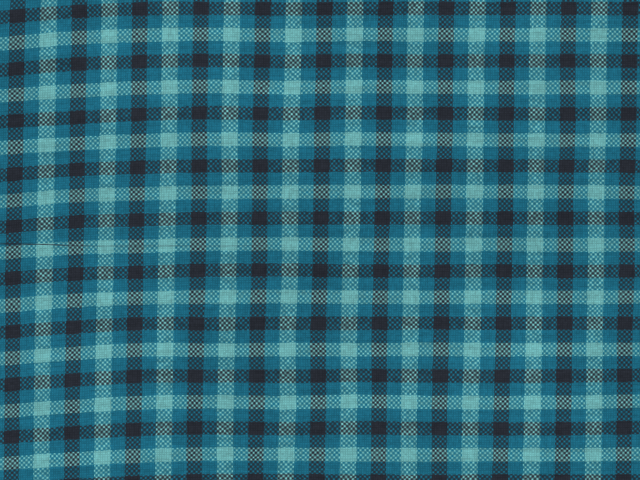
This texture is drawn by a WebGL 1 fragment shader. Its source:

```glsl
precision highp float;
// Woven gingham plaid: dark and pale stripes crossing on teal, with visible threads.
uniform vec2 u_resolution;

// Lengths are fractions of the canvas width.
const vec2 PERIOD = vec2(0.0957, 0.0820);      // one repeat of the check
const vec2 DARK_CENTER = vec2(0.5007, 0.4089); // a crossing of two dark stripes
const vec2 DARK_HALF = vec2(0.126, 0.126);     // half widths, in repeats
const vec2 PALE_HALF = vec2(0.134, 0.130);
const float EDGE = 0.0013;                     // softness of stripe edges
const float THREAD = 0.0037;                   // spacing of the threads
const float TILT = 0.016;                      // lean of the vertical stripes
const float SAG = 0.014;                       // droop of the rows at the left
const float SAG_REACH = 0.33;
const float WEAVE_CONTRAST = 0.42;
const float FAULT_Y = 0.367;                   // height of the pulled thread

const vec3 TEAL = vec3(0.115, 0.395, 0.485);
const vec3 DARK = vec3(0.155, 0.170, 0.200);
const vec3 PALE = vec3(0.410, 0.665, 0.670);
const float PI = 3.14159265;

float hash(vec2 p) {
  p = fract(p * vec2(0.1031, 0.1137));
  p += dot(p, p.yx + 33.33);
  return fract((p.x + p.y) * p.x * 7.31);
}

float noise(vec2 p) {
  vec2 i = floor(p);
  vec2 f = fract(p);
  f = f * f * (3.0 - 2.0 * f);
  float low = mix(hash(i), hash(i + vec2(1.0, 0.0)), f.x);
  float high = mix(hash(i + vec2(0.0, 1.0)), hash(i + vec2(1.0, 1.0)), f.x);
  return mix(low, high, f.y);
}

// Yarn colour along one axis; t counts repeats from a dark stripe's centre.
vec3 yarn(float t, float darkHalf, float paleHalf, float soft) {
  float d = abs(fract(t + 0.5) - 0.5);
  float dark = 1.0 - smoothstep(darkHalf - soft, darkHalf + soft, d);
  float pale = 1.0 - smoothstep(paleHalf - soft, paleHalf + soft, 0.5 - d);
  return mix(mix(TEAL, DARK, dark), PALE, pale);
}

void main() {
  vec2 p = gl_FragCoord.xy / u_resolution.x;
  float pixel = 1.0 / u_resolution.x;

  // Uneven lie of the cloth
  float droop = max(1.0 - p.x / SAG_REACH, 0.0);
  vec2 cloth = p;
  cloth.x -= TILT * (p.y - 0.375);
  cloth.y += SAG * droop * droop;
  cloth += 0.0026 * (vec2(noise(p * 9.0), noise(p * 9.0 + 40.0)) - 0.5);
  cloth += 0.0012 * (vec2(noise(p * 130.0 + 10.0), noise(p * 130.0 + 70.0)) - 0.5);

  // Warp and weft stripes
  vec2 t = (cloth - DARK_CENTER) / PERIOD;
  vec2 soft = max(EDGE, 0.6 * pixel) / PERIOD;
  vec3 warp = yarn(t.x, DARK_HALF.x, PALE_HALF.x, soft.x);
  vec3 weft = yarn(t.y, DARK_HALF.y, PALE_HALF.y, soft.y);

  // Plain weave: warp and weft take turns on top, fading when too fine to draw
  vec2 thread = cloth / THREAD;
  float detail = clamp(THREAD / pixel - 0.7, 0.0, 1.0);
  float over = sin(PI * thread.x) * sin(PI * thread.y);
  float fuzz = noise(thread * 1.1 + 5.0) - 0.5;
  float lift = over * (0.85 + 0.5 * fuzz) * 1.35 + 0.5 * fuzz;
  float warpShare = clamp(0.5 + WEAVE_CONTRAST * detail * lift, 0.0, 1.0);
  vec3 color = mix(weft, warp, warpShare);

  // Thread relief and uneven dye along each yarn
  float relief = abs(over) - 0.4;
  float warpTone = noise(vec2(thread.x * 0.9, p.y * 14.0)) - 0.5;
  float weftTone = noise(vec2(p.x * 12.0, thread.y * 0.9 + 90.0)) - 0.5;
  float shade = 1.0 + 0.10 * detail * relief + 0.12 * detail * fuzz;
  shade += 0.08 * mix(weftTone, warpTone, warpShare) + 0.05 * weftTone;
  shade += 0.06 * (noise(p * 5.0 + 20.0) - 0.5);
  color *= shade;

  // One pulled thread, strongest near the left edge
  float faultWidth = max(0.0011, 0.7 * pixel);
  float fault = 1.0 - smoothstep(0.3 * faultWidth, 1.5 * faultWidth,
                                 abs(p.y - FAULT_Y + 0.004 * (noise(p.xx * 6.0) - 0.5)));
  float strength = mix(0.75, 0.22, smoothstep(0.08, 0.15, p.x));
  strength *= 1.0 - smoothstep(0.38, 0.48, p.x);
  color = mix(color, DARK, fault * strength * (0.5 + 0.5 * noise(p.xx * 90.0)));

  gl_FragColor = vec4(clamp(color, 0.0, 1.0), 1.0);
}
```
